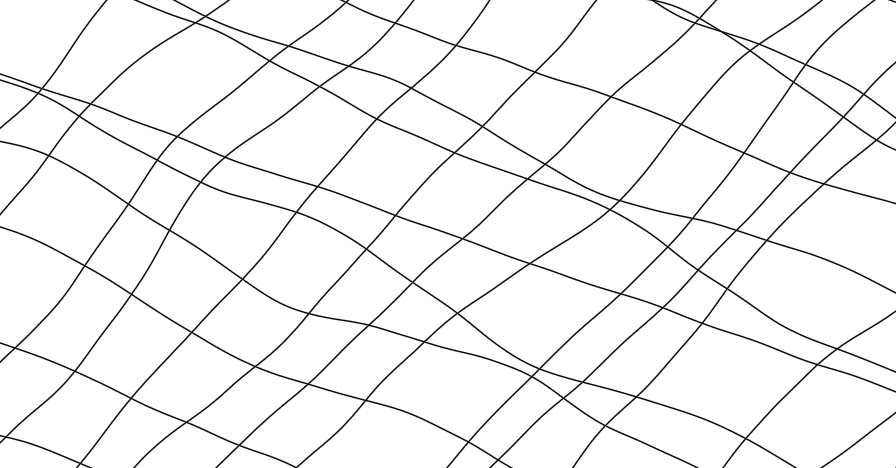
Reproduce this pattern procedurally as a Shadertoy shader.

```glsl
// Two families of thin, gently wandering ink lines crossing on white paper.
// Each line is a jittered, slightly tilted curve bent by 1D gradient noise,
// drawn from its distance with box-filtered edges.

const vec3  PAPER = vec3(1.0);
const vec3  INK = vec3(0.0);
const float LINE_WIDTH = 0.0031;   // all lengths in canvas heights
const float EDGE_PIXELS = 1.1;     // width of the edge filter
const int   LINES_PER_SIDE = 9;

const float SHALLOW_ANGLE = -0.40; // falling to the right
const float SHALLOW_SPACING = 0.142;
const float STEEP_ANGLE = 0.81;    // rising to the right
const float STEEP_SPACING = 0.146;

const float SPACING_JITTER = 0.80; // share of the spacing
const float TILT_RANGE = 0.17;
const float BEND_HEIGHT = 0.11;
const float BEND_LENGTH = 0.55;
const float RIPPLE_HEIGHT = 0.012;
const float RIPPLE_LENGTH = 0.19;

float hash(vec2 p) {
    vec3 q = fract(p.xyx * vec3(0.1031, 0.1030, 0.0973));
    q += dot(q, q.yzx + 33.33);
    return fract((q.x + q.y) * q.z);
}

// 1D gradient noise; each lane is an independent track
float gradientNoise(float x, float lane) {
    float cell = floor(x);
    float t = x - cell;
    float left = (2.0 * hash(vec2(cell, lane)) - 1.0) * t;
    float right = (2.0 * hash(vec2(cell + 1.0, lane)) - 1.0) * (t - 1.0);
    return mix(left, right, t * t * t * (t * (t * 6.0 - 15.0) + 10.0));
}

// Offset of one line from its straight course
float wander(float x, float tilt, float lane) {
    return tilt * x
         + BEND_HEIGHT * gradientNoise(x / BEND_LENGTH + 20.0, lane)
         + RIPPLE_HEIGHT * gradientNoise(x / RIPPLE_LENGTH + 50.0, lane + 0.5);
}

// Distance to the nearest line of a family running along the given angle
float familyDistance(vec2 p, float angle, float spacing, float seed) {
    float c = cos(angle), s = sin(angle);
    vec2 q = vec2(c * p.x + s * p.y, c * p.y - s * p.x);
    const float STEP = 0.004;
    float nearest = 1e3;
    for (int i = -LINES_PER_SIDE; i <= LINES_PER_SIDE; i++) {
        float lane = seed + float(i) * 3.0;
        float jitter = (hash(vec2(lane, 7.0)) - 0.5) * SPACING_JITTER;
        float tilt = (hash(vec2(lane, 91.0)) - 0.5) * TILT_RANGE;
        float bend = wander(q.x, tilt, lane);
        float slope = (wander(q.x + STEP, tilt, lane) - bend) / STEP;
        float offset = q.y - (float(i) + jitter) * spacing - bend;
        nearest = min(nearest, abs(offset) * inversesqrt(1.0 + slope * slope));
    }
    return nearest;
}

// Share of the filter window covered by a line at distance d
float lineCoverage(float d, float window) {
    float halfLine = 0.5 * LINE_WIDTH;
    float inner = max(d - 0.5 * window, -halfLine);
    float outer = min(d + 0.5 * window, halfLine);
    return clamp((outer - inner) / window, 0.0, 1.0);
}

void mainImage(out vec4 fragColor, in vec2 fragCoord) {
    vec2 p = (fragCoord - 0.5 * iResolution.xy) / iResolution.y;
    float window = EDGE_PIXELS / iResolution.y;

    float shallow = lineCoverage(familyDistance(p, SHALLOW_ANGLE, SHALLOW_SPACING, 140.0), window);
    float steep = lineCoverage(familyDistance(p, STEEP_ANGLE, STEEP_SPACING, 430.0), window);

    fragColor = vec4(mix(PAPER, INK, max(shallow, steep)), 1.0);
}
```
